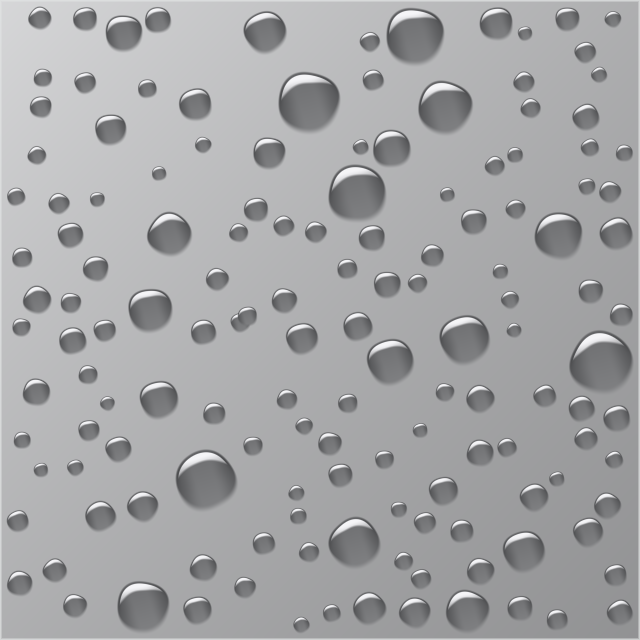
Write a Shadertoy shader that draws this texture.

```glsl
// Glossy grey droplets scattered over a diagonal metallic gradient.
// Each grid cell proposes one jittered drop; a drop that would touch a larger
// neighbour is dropped, which leaves an even but irregular scatter.

#define GRID 14.0          // cells per canvas side
#define JITTER 0.9         // share of the cell a centre may roam
#define R_MIN 0.0112       // radius of the smallest drop
#define R_SPREAD 0.0138    // extra radius of common drops
#define R_GIANT 0.026      // extra radius of the rare giants
#define GAP 0.006          // least space between drops
#define MARGIN 0.011       // free space along the canvas edge
#define WOBBLE 0.022       // deviation from a perfect circle
#define TILT 0.28          // lean of the shading axis, radians
#define FRAME 0.0024       // width of the pale border

float hash(vec2 p) {
    return fract(sin(dot(p, vec2(127.1, 311.7))) * 43758.5453);
}

bool inGrid(vec2 cell) {
    return all(greaterThanEqual(cell, vec2(0.0))) && all(lessThan(cell, vec2(GRID)));
}

// Centre (xy) and radius (z) of the drop proposed by a cell
vec3 dropAt(vec2 cell) {
    float size = hash(cell + 3.7);
    float radius = R_MIN + R_SPREAD * size + R_GIANT * pow(size, 12.0);
    vec2 roam = vec2(hash(cell + 17.3), hash(cell + 41.9)) - 0.5;
    vec2 centre = (cell + 0.5 + JITTER * roam) / GRID;
    float inset = radius + MARGIN;
    return vec3(clamp(centre, inset, 1.0 - inset), radius);
}

// True when a larger drop nearby claims the space
bool isCrowded(vec2 cell, vec3 drop) {
    for (int j = -2; j <= 2; j++)
    for (int i = -2; i <= 2; i++) {
        vec2 other = cell + vec2(i, j);
        if ((i == 0 && j == 0) || !inGrid(other)) continue;
        vec3 rival = dropAt(other);
        float reach = rival.z + drop.z + GAP;
        if (rival.z > drop.z && distance(rival.xy, drop.xy) < reach) return true;
    }
    return false;
}

vec3 background(vec2 uv) {
    float t = 0.5 * (uv.x + 1.0 - uv.y);
    float grey = 0.84 - 0.36 * t + 0.09 * t * t;
    return vec3(grey, grey + 0.002, grey + 0.008);
}

// Paints one drop; p is measured in drop radii, aa is a pixel in that unit
vec3 paintDrop(vec3 under, vec2 p, float seed, float aa) {
    float angle = atan(p.y, p.x);
    float outline = 1.0 + WOBBLE * (cos(3.0 * angle + 6.28 * seed)
                                  + cos(4.0 * angle + 19.0 * seed));
    p /= outline;
    float d = length(p);
    float c = cos(TILT), s = sin(TILT);
    vec2 q = vec2(c * p.x + s * p.y, c * p.y - s * p.x);

    // Dark flanks, lighter belly, soft lower rim
    float flank = smoothstep(0.25, 1.0, abs(q.x));
    float grey = mix(0.465, 0.345, flank) - 0.035 * q.y;
    grey -= 0.06 * smoothstep(0.8, 1.0, d) * smoothstep(-0.3, 0.6, q.y);
    vec3 body = vec3(grey, grey + 0.003, grey + 0.011);

    // Crescent of light below the upper rim
    float cap = 1.0 - smoothstep(0.91 - aa, 0.91 + aa, d);
    float soft = aa + 0.03;
    cap *= smoothstep(-soft, soft, length(q + vec2(0.0, 0.8)) - 1.43);
    float shine = mix(0.62, 1.0, smoothstep(0.45, 0.8, q.y));
    body = mix(body, vec3(0.96, 0.96, 0.97), cap * shine);

    float rim = mix(0.03, 0.17, smoothstep(0.1, -0.8, q.y));
    float cover = 1.0 - smoothstep(1.0 - rim - aa, 1.0 + 0.3 * rim + aa, d);
    return mix(under, body, cover);
}

void mainImage(out vec4 fragColor, in vec2 fragCoord) {
    vec2 uv = fragCoord / iResolution.y;
    float pixel = 1.0 / iResolution.y;
    vec3 color = background(uv);

    // Drops of this cell and its neighbours
    vec2 home = floor(uv * GRID);
    for (int j = -1; j <= 1; j++)
    for (int i = -1; i <= 1; i++) {
        vec2 cell = home + vec2(i, j);
        if (!inGrid(cell)) continue;
        vec3 drop = dropAt(cell);
        vec2 p = (uv - drop.xy) / drop.z;
        if (length(p) > 1.25 || isCrowded(cell, drop)) continue;
        color = paintDrop(color, p, hash(cell + 71.3), 0.7 * pixel / drop.z);
    }

    // Pale border
    vec2 toEdge = min(uv, 1.0 - uv);
    float border = 1.0 - smoothstep(FRAME - pixel, FRAME + pixel, min(toEdge.x, toEdge.y));
    color = mix(color, vec3(0.88, 0.89, 0.89), 0.75 * border);

    fragColor = vec4(color, 1.0);
}
```
